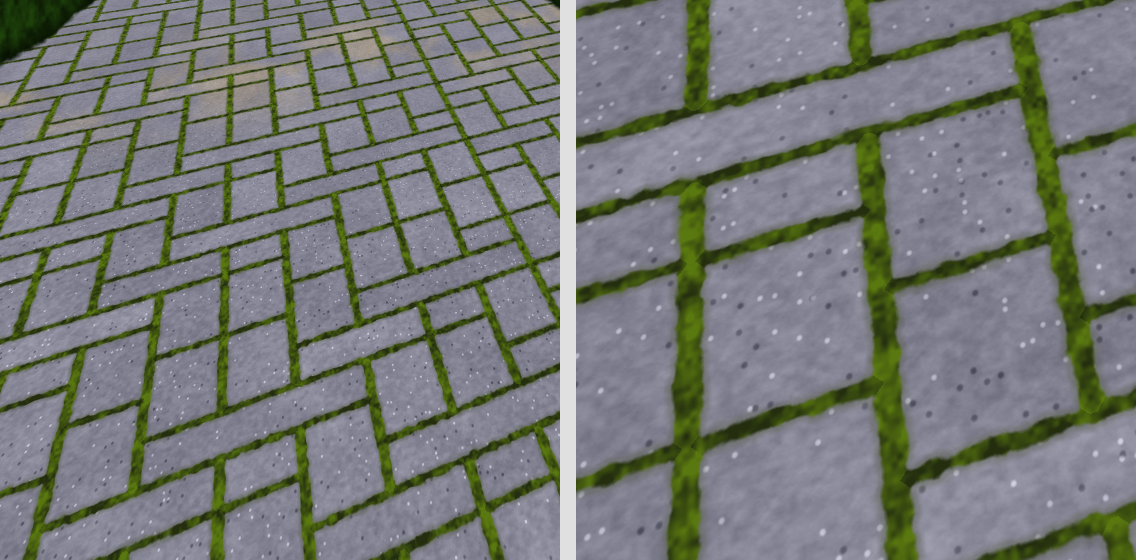
Left: the whole. Right: its middle third, enlarged.
Write a WebGL 2 fragment shader that draws this texture.

```glsl
#version 300 es
precision highp float;
// Paving of slate-blue bricks with mossy joints, seen in perspective.
// Each pixel is projected to a ground lattice of columns and rows; a skewed
// 3 x 10 cell rule groups lattice cells into bricks, with a seam on the right.

#define HORIZON 1.521         // height of the vanishing line
#define VANISH_X vec2(0.431, 3.776)
#define CELL vec2(0.110, 0.163)
#define SHIFT vec2(0.26, -14.48)
#define SEAM vec2(5.0, 1.0)   // column of the seam, row jump behind it
#define METRIC vec2(1.0, 0.47)
#define JOINT vec2(0.066, 0.036)
#define STONE vec3(0.525, 0.525, 0.590)
#define RIM vec3(0.36, 0.38, 0.31)
#define MOSS_DARK vec3(0.14, 0.18, 0.06)
#define MOSS_LIGHT vec3(0.35, 0.47, 0.06)
#define LAWN vec3(0.09, 0.20, 0.03)

uniform vec2 u_resolution;
out vec4 outColor;

float hash(vec2 p) {
  vec3 q = fract(vec3(p.xyx) * 0.1031);
  q += dot(q, q.yzx + 33.33);
  return fract((q.x + q.y) * q.z);
}

float noise(vec2 p) {
  vec2 i = floor(p), f = fract(p);
  f = f * f * (3.0 - 2.0 * f);
  return mix(mix(hash(i), hash(i + vec2(1, 0)), f.x),
             mix(hash(i + vec2(0, 1)), hash(i + vec2(1, 1)), f.x), f.y);
}

float fbm(vec2 p) {
  float sum = 0.0, amp = 0.5;
  for (int i = 0; i < 4; i++) {
    sum += amp * noise(p);
    p = p * 2.03 + 17.0;
    amp *= 0.5;
  }
  return sum;
}

vec2 toGround(vec2 s) {
  return vec2(s.x - VANISH_X.x, VANISH_X.y - s.x) / ((HORIZON - s.y) * CELL) + SHIFT;
}

// Lower corner (xy) and upper corner (zw) of the brick covering a cell
vec4 brickAt(vec2 cell) {
  float strip = floor((cell.x + 1.0) / 3.0);
  float col = cell.x + 1.0 - 3.0 * strip;
  float row = mod(cell.y - 1.0 - 2.0 * strip, 10.0);
  float count = row < 5.5 ? 6.0 : 4.0;           // six rows, then four
  row -= row < 5.5 ? 0.0 : 6.0;
  vec2 lo = cell, size = vec2(1.0);
  if (row < 0.5) {                               // three columns wide
    lo.x -= col;
    size.x = 3.0;
  } else if (col > 1.5 && row < 1.5) {           // two wide, left half
    size.x = 2.0;
  } else if (col < 1.5 && row > count - 1.5) {   // its right half, or a stub
    if (col < 0.5) { lo.x -= 1.0; size.x = 2.0; }
  } else {                                       // upright block
    lo.y -= mod(col > 1.5 ? row : row - 1.0, 2.0);
    size.y = 2.0;
  }
  return vec4(lo, lo + size);
}

// Scattered round specks, one candidate per grid cell
float specks(vec2 p, float density) {
  vec2 id = floor(p);
  vec2 centre = 0.3 + 0.4 * vec2(hash(id + 5.0), hash(id + 9.0));
  float spot = 1.0 - smoothstep(0.08, 0.32, length(fract(p) - centre));
  return spot * step(1.0 - density, hash(id + 71.0));
}

void main() {
  vec2 s = gl_FragCoord.xy / u_resolution;
  vec2 ground = toGround(s);
  vec2 m = ground * METRIC;
  vec2 foot = fwidth(m);
  float soft = max(0.012, 0.7 * max(foot.x, foot.y));
  float near = smoothstep(1.05, 0.45, s.y);

  // Brick outline, cut straight along the seam
  bool beyond = ground.x > SEAM.x;
  vec2 p = beyond ? ground - SEAM : ground;
  vec4 brick = brickAt(floor(p));
  if (beyond) brick.x = max(brick.x, 0.0);
  else brick.z = min(brick.z, SEAM.x);
  vec2 halfSize = 0.5 * (brick.zw - brick.xy) * METRIC;
  vec2 offset = abs((p - 0.5 * (brick.xy + brick.zw)) * METRIC);
  vec2 q = offset - halfSize + JOINT + 0.025;
  float d = length(max(q, 0.0)) + min(max(q.x, q.y), 0.0) - 0.025;
  d += (fbm(m * 11.0 + 40.0) - 0.47) * 0.055;

  // Stone: tint per brick, mottling, warm stains, pale and dark specks
  float tint = hash(brick.xy + (beyond ? 130.0 : 60.0)) - 0.5;
  float grain = fbm(m * vec2(16.0, 22.0) + 80.0) - 0.47;
  vec3 stone = STONE + 0.045 * tint + 0.16 * grain * mix(0.5, 1.0, near);
  stone += 0.09 * (fbm(m * 2.3 + 9.0) - 0.47);
  float band = exp(-pow((s.y - 0.80 - 0.17 * s.x) * 13.0, 2.0));
  float stain = band * smoothstep(0.35, 0.65, fbm(m * 0.8 + 3.0));
  stone += stain * vec3(0.10, 0.06, -0.05);
  stone += 0.22 * near * specks(m * 15.0, 0.09);
  stone -= 0.17 * near * specks(m * 13.0 + 31.0, 0.08);
  stone = mix(stone, RIM, 0.5 * smoothstep(-0.055, 0.0, d));

  // Moss: lush in the long joints, darker in the cross joints
  vec2 gap = halfSize - offset;
  float lush = gap.x < gap.y + 0.02 ? 0.62 : 0.28;
  float tuft = noise(m * 13.0) * 0.6 + noise(m * 31.0) * 0.4;
  vec3 moss = mix(MOSS_DARK, MOSS_LIGHT, clamp(lush + 1.5 * (tuft - 0.5), 0.0, 1.0));
  vec3 color = mix(moss, stone, 1.0 - smoothstep(-soft, soft, d));

  // Lawn in the upper corners
  float ragged = 0.02 * (fbm(s * 45.0) - 0.47);
  float left = s.y - 0.885 - 0.42 * s.x - 1.6 * s.x * s.x;
  float right = 0.6 * (s.x - 0.975) + s.y - 1.0;
  float lawn = smoothstep(-0.006, 0.006, max(left, right) + ragged);
  vec3 grass = LAWN * (0.35 + 1.4 * fbm(s * vec2(70.0, 50.0)));
  grass *= mix(0.5, 1.0, smoothstep(0.0, 0.05, left));
  outColor = vec4(mix(color, grass, lawn), 1.0);
}
```
